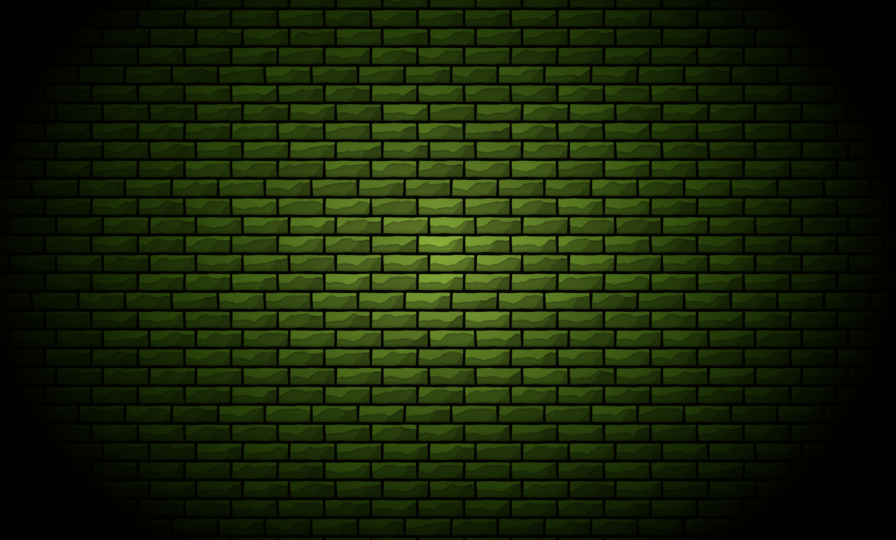
Give the GLSL for this texture, as a Shadertoy shader.

```glsl
// Staggered wall of chipped green bricks under a soft central glow that fades to black.
#define BRICK vec2(0.0863, 0.0349)       // brick pitch, in canvas heights
#define FIRST_ROW 0.0163                 // top of row zero, below the upper edge
#define GAP vec2(0.0021, 0.0023)         // half width of the mortar joints
#define CORNER 0.0025
#define GLOW_CENTER vec2(-0.013, 0.465)  // x from the middle, y from the top
#define GLOW_RADIUS vec2(0.85, 0.69)
#define GLOW_PEAK 0.50
#define RIM_TINT vec3(0.55, 1.0, 0.08)
#define CORE_TINT vec3(0.78, 1.0, 0.33)

float hash(vec2 p) {
    p = fract(p * vec2(0.1731, 0.3197) + 0.137);
    p += dot(p, p.yx + 17.31);
    return fract(p.x * p.y * 9.73);
}

// Layered sines for ragged edges
float ragged(float x, float phase) {
    float sum = 0.0, amp = 0.5, freq = 8.0;
    for (int i = 0; i < 3; i++) {
        sum += amp * sin(x * freq + phase);
        amp *= 0.5;
        freq *= 2.1;
        phase *= 1.7;
    }
    return sum;
}

// Odd rows follow a three-step stagger between the even ones
float rowShift(float row) {
    if (mod(row, 2.0) < 0.5) return 0.345;
    return mod(floor(row * 0.5), 3.0) == 1.0 ? 0.068 : 0.590;
}

float roundBox(vec2 p, vec2 halfSize, float radius) {
    vec2 q = abs(p) - halfSize + radius;
    return length(max(q, 0.0)) + min(max(q.x, q.y), 0.0) - radius;
}

// Painted facets of one brick; f runs right and down from 0 to 1
float facets(vec2 f, vec2 id, float px) {
    float seed = hash(id), turn = hash(id + 41.0);
    vec2 aa = px / BRICK;

    // Lit upper face, deep on the left and thin on the right
    float split = mix(0.15, 0.85, turn);
    float depth = 0.24 + 0.10 * ragged(f.x, seed * 6.28);
    depth += 0.30 * smoothstep(split + 0.13, split - 0.13, f.x);
    float lit = smoothstep(depth + aa.y, depth - aa.y, f.y);

    // Slanted shade toward the lower right
    float slant = f.x + 0.32 * f.y - mix(0.78, 1.12, seed);
    slant += 0.03 * ragged(f.y, turn * 6.28);
    float shade = smoothstep(-aa.x, aa.x, slant) * (1.0 - lit);

    // Fine dark lip below the lit face
    float lip = smoothstep(0.045 + aa.y, 0.0, abs(f.y - depth - 0.05));
    float tone = mix(0.93, 1.27, lit) - 0.17 * shade - 0.10 * lip;
    tone *= 1.0 - 0.20 * smoothstep(0.72, 0.95, f.y);
    return tone * mix(0.91, 1.09, hash(id + 7.0));
}

void mainImage(out vec4 fragColor, in vec2 fragCoord) {
    float px = 1.0 / iResolution.y;
    vec2 p = vec2(fragCoord.x - 0.5 * iResolution.x, iResolution.y - fragCoord.y) * px;

    // Brick cell and local position
    vec2 grid = vec2(p.x, p.y - FIRST_ROW) / BRICK;
    float row = floor(grid.y);
    grid.x -= rowShift(row);
    vec2 id = vec2(floor(grid.x), row);
    vec2 f = fract(grid);

    // Uneven, slightly leaning outline
    float seed = hash(id + 19.0) * 6.28;
    vec2 local = (f - 0.5) * BRICK;
    local.x += 0.05 * local.y * sin(seed);
    local.y += 0.0007 * ragged(f.x, seed);
    float edge = roundBox(local, 0.5 * BRICK - GAP, CORNER);
    float mask = smoothstep(0.7 * px, -0.7 * px, edge);

    // Glow, and its shift from deep green to olive
    float glow = max(0.0, 1.0 - length((p - GLOW_CENTER) / GLOW_RADIUS));
    vec3 tint = mix(RIM_TINT, CORE_TINT, smoothstep(0.1, 0.95, glow));
    vec3 light = GLOW_PEAK * pow(glow, 1.05) * tint;

    float rim = 1.0 - 0.25 * smoothstep(-0.0022, 0.0, edge);
    float tone = mix(0.035, facets(f, id, px) * rim, mask);
    fragColor = vec4(light * tone + vec3(0.003, 0.006, 0.0), 1.0);
}
```
